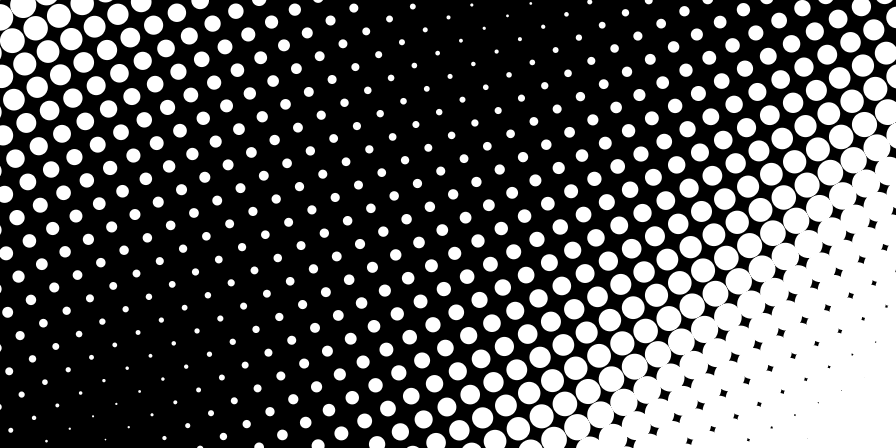
Reproduce this pattern procedurally as a Shadertoy shader.

```glsl
// Halftone screen: white round dots on black, on a tilted square lattice.
// Dot radius grows with distance from a dark diagonal valley, whose floor
// lifts in the middle; large dots merge and leave small black stars.

// All lengths are in canvas heights.
const vec3 INK = vec3(0.0);
const vec3 DOT_COLOR = vec3(1.0);

const float CELL = 0.0589;                  // lattice spacing
const float SCREEN_ANGLE = 0.4899;          // lattice tilt in radians
const vec2 LATTICE_ORIGIN = vec2(0.7205, 0.6112);

const vec2 VALLEY_POINT = vec2(0.701, 0.551); // middle of the valley
const float VALLEY_ANGLE = 0.8285;          // direction of the valley line
const float RADIUS_SLOPE = 0.0355;          // radius gained per unit distance
const float FLOOR_LIFT = 0.286;             // softening at the valley middle
const float FLOOR_LENGTH = 0.521;           // reach of the lift along the valley

vec2 direction(float angle) {
    return vec2(cos(angle), sin(angle));
}

// Dot radius for a dot centred at p.
float dotRadius(vec2 p) {
    vec2 along = direction(VALLEY_ANGLE);
    vec2 across = vec2(along.y, -along.x);
    vec2 q = p - VALLEY_POINT;
    float t = dot(q, along) / FLOOR_LENGTH;
    float lift = FLOOR_LIFT * exp(-t * t);
    return RADIUS_SLOPE * length(vec2(dot(q, across), lift));
}

// Signed distance to the union of the four nearest dots.
float halftone(vec2 p) {
    vec2 axis = direction(SCREEN_ANGLE);
    mat2 lattice = CELL * mat2(axis, vec2(axis.y, -axis.x));
    vec2 corner = floor(inverse(lattice) * (p - LATTICE_ORIGIN));
    float nearest = 1e3;
    for (int j = 0; j < 2; j++) {
        for (int i = 0; i < 2; i++) {
            vec2 center = LATTICE_ORIGIN + lattice * (corner + vec2(i, j));
            nearest = min(nearest, distance(p, center) - dotRadius(center));
        }
    }
    return nearest;
}

void mainImage(out vec4 fragColor, in vec2 fragCoord) {
    vec2 p = fragCoord / iResolution.y;

    // One pixel wide edge smoothing.
    float coverage = clamp(0.5 - halftone(p) * iResolution.y, 0.0, 1.0);
    fragColor = vec4(mix(INK, DOT_COLOR, coverage), 1.0);
}
```
